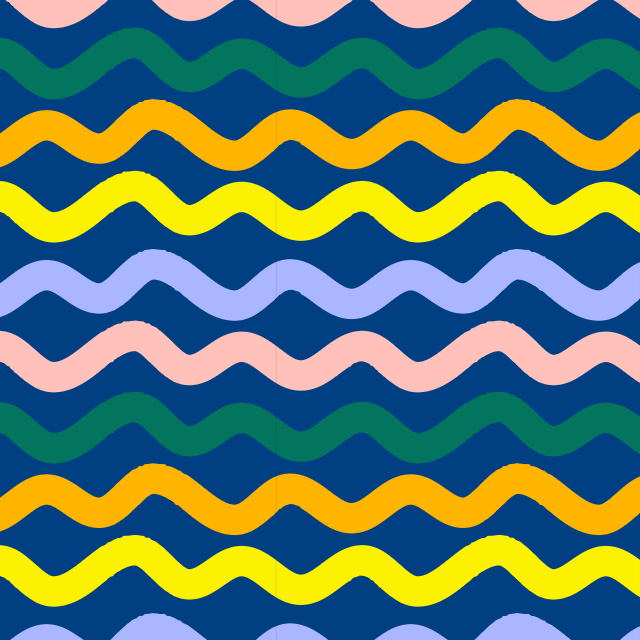
Write a Shadertoy shader that draws this pattern.

```glsl
// Rows of uneven hand-cut wavy ribbons in five colours on deep blue.
#define TILE 0.569          // repeat size, as a fraction of the canvas
#define HALF_WIDTH 0.0417   // the lengths below are in tile units
#define ROW_STEP 0.1966
#define FIRST_CREST 0.1178
#define ROW_GAP 0.0183      // extra space before the fourth row
#define CREST_X vec2(0.3707, 0.4211)  // tallest crest, plain and mirrored rows
#define WAVE_MIDDLE 0.057
#define WEAR 0.0035
#define GRAIN 130.0
#define SEAM_X 0.7586
#define SEAM_DARKNESS 0.10
#define STEPS 14

const vec3 BACKGROUND = vec3(0.0, 0.25, 0.51);
const vec3 RIBBONS[5] = vec3[5](
    vec3(0.01, 0.46, 0.37), vec3(1.0, 0.71, 0.0), vec3(0.985, 0.945, 0.0),
    vec3(0.665, 0.715, 1.0), vec3(1.0, 0.757, 0.725));

// Turning points of the centre line: position and drop below the tallest crest
const vec2 TURNS[7] = vec2[7](
    vec2(0.0, 0.0), vec2(0.1487, 0.0938), vec2(0.2929, 0.0297),
    vec2(0.4554, 0.1087), vec2(0.6247, 0.0275), vec2(0.7757, 0.1133),
    vec2(1.0, 0.0));

float hash(vec2 p) {
    return fract(sin(dot(p, vec2(127.1, 311.7))) * 43758.5453);
}

float noise(vec2 p) {
    vec2 i = floor(p), f = fract(p);
    f *= f * (3.0 - 2.0 * f);
    return mix(mix(hash(i), hash(i + vec2(1, 0)), f.x),
               mix(hash(i + vec2(0, 1)), hash(i + vec2(1, 1)), f.x), f.y);
}

// Centre line, eased by a half cosine between turning points
float centreLine(float x) {
    x = fract(x);
    float y = 0.0;
    for (int i = 0; i < 6; i++) {
        vec2 a = TURNS[i], b = TURNS[i + 1];
        if (x >= a.x)
            y = mix(a.y, b.y, 0.5 - 0.5 * cos(3.14159 * (x - a.x) / (b.x - a.x)));
    }
    return y;
}

float segmentDistance(vec2 p, vec2 a, vec2 b) {
    vec2 pa = p - a, ba = b - a;
    return length(pa - ba * clamp(dot(pa, ba) / dot(ba, ba), 0.0, 1.0));
}

// Distance to the nearby stretch of the centre line
float waveDistance(vec2 p) {
    float reach = 1.5 * HALF_WIDTH, d = 1.0;
    vec2 a = vec2(p.x - reach, centreLine(p.x - reach));
    for (int i = 1; i <= STEPS; i++) {
        float x = p.x + reach * (2.0 * float(i) / float(STEPS) - 1.0);
        vec2 b = vec2(x, centreLine(x));
        d = min(d, segmentDistance(p, a, b));
        a = b;
    }
    return d;
}

// Ragged cuts, confined to two crests of each wave
float wear(vec2 p) {
    float x = fract(p.x);
    float toCrest = min(abs(x - 0.605), min(x, 1.0 - x));
    float patches = smoothstep(0.13, 0.07, toCrest)
                  * smoothstep(0.3, 0.6, noise(p * 16.0));
    return WEAR * patches * (noise(p * GRAIN) - 0.5);
}

void mainImage(out vec4 fragColor, in vec2 fragCoord) {
    vec2 p = fragCoord / iResolution.y;
    p = vec2(p.x, 1.0 - p.y) / TILE;
    float pixel = 1.0 / (iResolution.y * TILE);
    vec3 colour = BACKGROUND;

    for (int row = 0; row < 5; row++) {
        // Every other row is mirrored
        bool mirrored = row % 2 == 1;
        vec2 q = vec2(mirrored ? CREST_X.y - p.x : p.x - CREST_X.x, 0.0);
        q.x = fract(q.x);

        // Wrap vertically around the middle of the wave
        float crest = FIRST_CREST + ROW_STEP * float(row) + (row > 2 ? ROW_GAP : 0.0);
        q.y = fract(p.y - crest - WAVE_MIDDLE + 0.5) - 0.5 + WAVE_MIDDLE;

        float edge = waveDistance(q) - HALF_WIDTH + wear(q);
        float cover = clamp(0.5 - edge / pixel, 0.0, 1.0);

        // Hairline seam across the ribbons
        float seam = clamp(1.0 - abs(fract(p.x) - SEAM_X) / max(pixel, 0.0022), 0.0, 1.0);
        colour = mix(colour, RIBBONS[row] * (1.0 - SEAM_DARKNESS * seam), cover);
    }
    fragColor = vec4(colour, 1.0);
}
```
